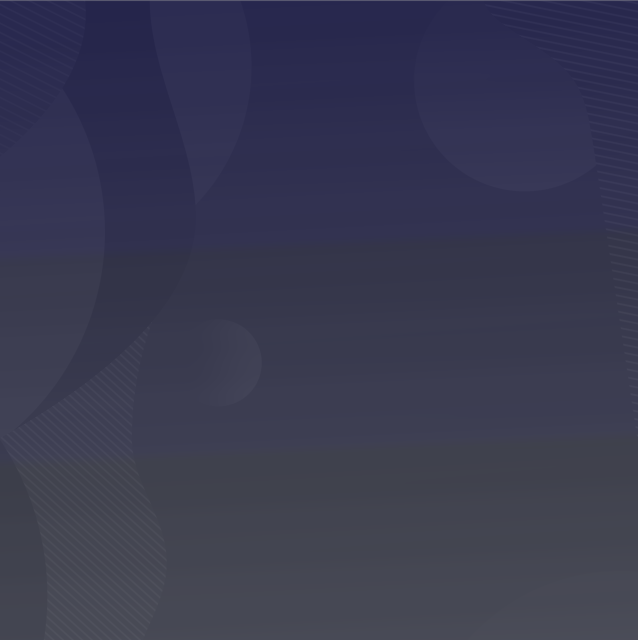
This background is drawn by a WebGL 2 fragment shader. Its source:

```glsl
#version 300 es
precision highp float;
// A dusk gradient with faint tilted bands, overlaid by translucent curved
// sheets, two fading discs and three hatched areas. Each outline is a circle
// distance or a curve x(y); lengths are in canvas heights, y measured downward.

uniform vec2 u_resolution;
out vec4 fragColor;

// Backdrop
const float TILT = 0.045;
const float TOP_GREY = 0.150;
const float GREY_GAIN = 0.130;
const vec3 BLUE_LIFT = vec3(0.152, 0.083, 0.053); // upper, middle, lower
const vec2 BLUE_STEPS = vec2(0.404, 0.724);
const float BAND_GAIN = 0.0018;

// Discs: centre and radius
const vec3 LENS = vec3(0.082, 0.104, 0.311);
const vec3 LEFT_SHEET = vec3(-0.245, 0.362, 0.409);
const vec3 LOW_SHEET = vec3(-0.365, 0.931, 0.439);
const vec3 BIG_MOON = vec3(0.820, 0.126, 0.173);
const vec3 SMALL_MOON = vec3(0.341, 0.567, 0.068);
const vec3 MOUND = vec3(0.970, 1.211, 0.319);

// Hatching: slope, period, half width
const vec3 CORNER_HATCH = vec3(0.50, 0.0145, 0.0013);
const vec3 LOW_HATCH = vec3(0.90, 0.0135, 0.0013);
const vec3 VEIL_HATCH = vec3(0.20, 0.0125, 0.0014);

const vec3 SHEEN = vec3(1.0, 1.0, 0.95);
const vec3 RIM = vec3(0.42, 0.42, 0.49);

float aa; // half width of a smoothed edge

float inside(float d) { return 1.0 - smoothstep(-aa, aa, d); }

float disc(vec2 p, vec3 c) { return inside(length(p - c.xy) - c.z); }

float hatch(vec2 p, vec3 h) {
    float offset = abs(fract((p.y - h.x * p.x) / h.y) - 0.5) * h.y;
    float d = offset / sqrt(1.0 + h.x * h.x);
    return inside(d - h.z);
}

// Right edge of the dark ribbon: an S bend, then a falling parabola
float ribbonEdge(float y) {
    float k = y - 0.339;
    return k < 0.0 ? 0.234 + 0.072 * smoothstep(0.0, 0.339, y)
                   : 0.306 - 2.56 * k * k;
}

// Right edge of the lower hatched area
float lowEdge(float y) {
    float k = y - 0.684;
    return k < 0.0 ? 0.206 + 0.96 * k * k
                   : 0.2332 - 0.0273 * cos(3.14159 * k / 0.195);
}

float cornerEdge(float y) { return 0.134 - 2.65 * (y - 0.02) * (y - 0.02); }

float veilEdge(float y) {
    float bend = y / 0.085;
    return 0.893 + 0.15 * y - 0.137 * exp(-bend * bend);
}

vec3 backdrop(vec2 p) {
    float t = p.y + TILT * p.x;
    float grey = TOP_GREY + GREY_GAIN * t;
    grey += BAND_GAIN * (sin(t * 62.0) + 0.5 * sin(t * 131.0 + 2.0 * p.x));
    float blue = BLUE_LIFT.x - 0.09 * t;
    float mid = smoothstep(-0.012, 0.012, t - BLUE_STEPS.x);
    float low = smoothstep(-0.012, 0.012, t - BLUE_STEPS.y);
    blue = mix(mix(blue, BLUE_LIFT.y, mid), BLUE_LIFT.z, low);
    return grey + vec3(0.0, 0.004 * mid + 0.003 * low, blue);
}

void main() {
    vec2 p = gl_FragCoord.xy / u_resolution.y;
    p.y = 1.0 - p.y;
    aa = 0.75 / u_resolution.y;

    float ribbon = inside(p.x - ribbonEdge(p.y));
    float corner = inside(p.x - cornerEdge(p.y));
    float veil = inside(veilEdge(p.y) - p.x);
    float lowSheet = disc(p, LOW_SHEET) * (1.0 - ribbon);
    float lowArea = inside(p.x - lowEdge(p.y)) * (1.0 - ribbon)
                  * (1.0 - lowSheet) * step(0.45, p.y);

    // Sheets on the left
    float light = -0.009 * ribbon;
    light += 0.019 * disc(p, LENS) * (1.0 - ribbon);
    light += 0.026 * disc(p, LEFT_SHEET) * ribbon * (1.0 - corner);
    light += 0.014 * corner;
    light += 0.006 * lowArea - 0.012 * lowSheet;

    // Fading discs and the low mound
    light += disc(p, BIG_MOON) * (1.0 - veil)
           * mix(0.006, 0.024, smoothstep(0.0, 0.30, p.y));
    light += 0.026 * disc(p, SMALL_MOON) * smoothstep(0.29, 0.41, p.x);
    light += 0.005 * disc(p, MOUND);

    // Hatching
    light += 0.024 * corner * hatch(p, CORNER_HATCH) * (1.0 - 2.0 * p.y);
    light += 0.028 * lowArea * hatch(p, LOW_HATCH);
    light += 0.032 * veil * hatch(p, VEIL_HATCH);

    vec3 color = backdrop(p) + light * SHEEN;
    color = mix(color, RIM, 0.8 * inside(p.y - 0.0015));
    fragColor = vec4(color, 1.0);
}
```
